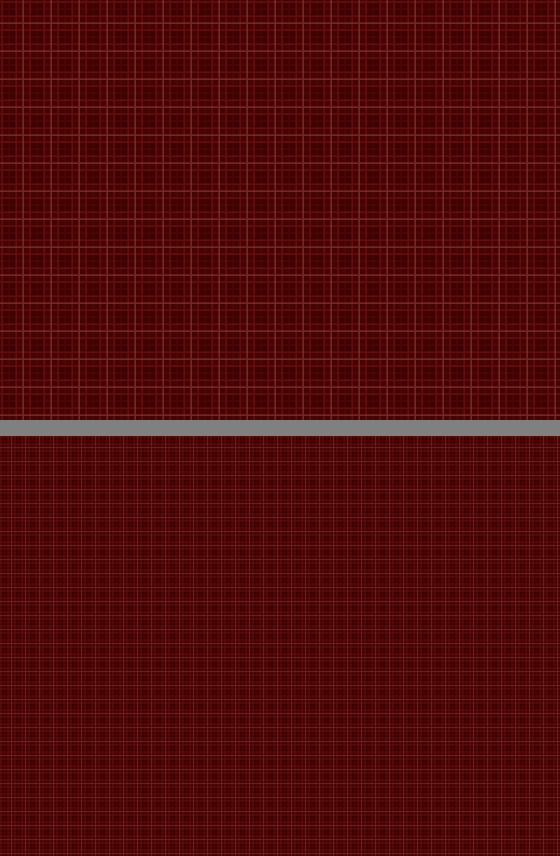
Top: one tile. Bottom: repeated 2 by 2.
Give the GLSL for this pattern, as a Shadertoy shader.

```glsl
// Dark red tartan grid: 20 x 15 square cells of fine woven lines.
// Each axis is folded around its main line, so one distance places the main,
// side and middle threads; box-filtered coverage keeps the thin lines smooth.

const vec2 REPEATS = vec2(20.0, 15.0);
const vec2 MAIN_LINE = vec2(0.826, 0.175);  // position inside a cell
const float SIDE_OFFSET = 0.25;             // in cells, from the main line
const float MIDDLE_OFFSET = 0.5;
const float LINE_WIDTH = 0.037;             // in cells

const vec3 GROUND = vec3(0.270, 0.016, 0.016);
const vec3 SHADE = vec3(0.240, 0.004, 0.004);
const vec3 MIDDLE_THREAD = vec3(0.325, 0.028, 0.028);
const vec3 SIDE_THREAD = vec3(0.450, 0.080, 0.080);
const vec3 MAIN_THREAD = vec3(0.600, 0.210, 0.210);

// Share of a pixel covered by a line, separately on each axis.
vec2 lineCoverage(vec2 dist, float width, vec2 pixel) {
    vec2 upper = min(dist + 0.5 * pixel, vec2(0.5 * width));
    vec2 lower = max(dist - 0.5 * pixel, vec2(-0.5 * width));
    return clamp((upper - lower) / pixel, 0.0, 1.0);
}

// Lays vertical and horizontal threads of one colour over the cloth.
vec3 weave(vec3 cloth, vec3 thread, vec2 coverage) {
    return mix(cloth, thread, max(coverage.x, coverage.y));
}

void mainImage(out vec4 fragColor, in vec2 fragCoord) {
    vec2 cell = fragCoord / iResolution.xy * REPEATS;
    vec2 pixel = REPEATS / iResolution.xy;

    // Distance to the nearest main line on each axis, 0 to 0.5.
    vec2 fromMain = abs(fract(cell - MAIN_LINE + 0.5) - 0.5);

    // Darker square between the side threads.
    vec2 inside = clamp((fromMain - SIDE_OFFSET) / pixel + 0.5, 0.0, 1.0);
    vec3 color = mix(GROUND, SHADE, inside.x * inside.y);

    // Threads from faintest to brightest.
    vec2 middle = lineCoverage(abs(fromMain - MIDDLE_OFFSET), LINE_WIDTH, pixel);
    vec2 side = lineCoverage(abs(fromMain - SIDE_OFFSET), LINE_WIDTH, pixel);
    vec2 main = lineCoverage(fromMain, LINE_WIDTH, pixel);
    color = weave(color, MIDDLE_THREAD, middle);
    color = weave(color, SIDE_THREAD, side);
    color = weave(color, MAIN_THREAD, main);

    fragColor = vec4(color, 1.0);
}
```
